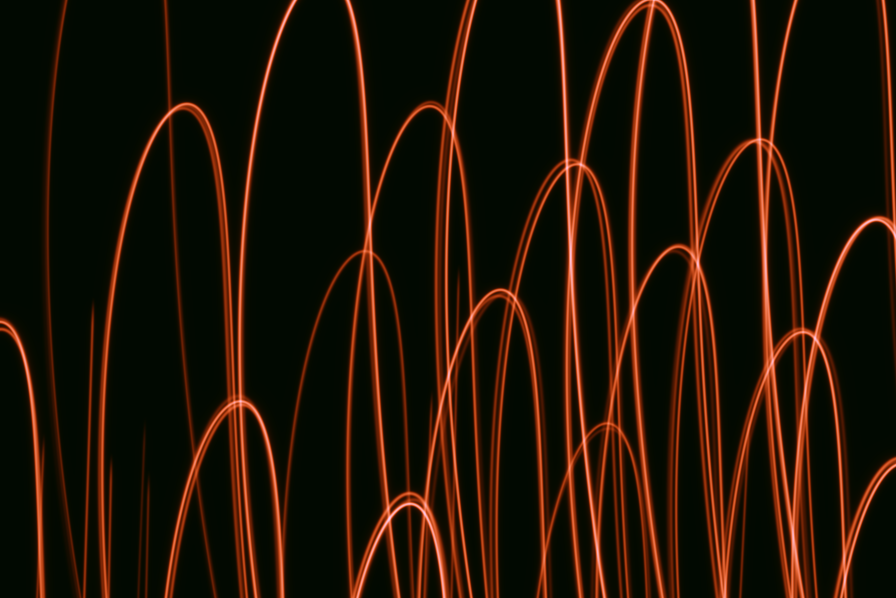
Give the GLSL for this background, as a Shadertoy shader.

```glsl
// Glowing orange spark trails arching over a near-black background.

// Four random values in 0..1 from one seed.
vec4 hash4(float seed) {
    vec4 p = fract(vec4(seed) * vec4(0.1031, 0.1030, 0.0973, 0.1099));
    p += dot(p, p.wzxy + 33.33);
    return fract((p.xxyz + p.yzzw) * p.zywx);
}

// Distance to an arch whose legs turn vertical and drift sideways as they fall.
float archDistance(vec2 p, vec2 apex, float halfWidth) {
    float drop = apex.y - p.y;
    float u = p.x - apex.x + 0.12 * drop - 0.12 * drop * drop;
    float driftSlope = 0.12 - 0.24 * drop;
    float fall = exp(-drop / 0.3);
    float w2 = halfWidth * halfWidth;
    float field = u * u - w2 * (1.0 - fall);
    vec2 grad = vec2(2.0 * u, 2.0 * u * driftSlope - w2 / 0.3 * fall);
    return abs(field) / max(length(grad), 1e-4);
}

// Sharp core with a weak, wider halo.
float glowLine(float dist, float width) {
    float core = dist / max(width, 0.5 / iResolution.y);
    return exp(-0.5 * core * core) + 0.13 * exp(-dist / (2.6 * width));
}

// One bundle: a bright trail and fainter, softer companions.
float archBundle(vec2 p, vec2 apex, float power, float seed) {
    float light = 0.0;
    float apexBoost = 1.0 + 0.7 * exp(-4.0 * max(apex.y - p.y, 0.0));
    for (int k = 0; k < 3; k++) {
        float order = float(k);
        vec4 r = hash4(seed + 7.3 * order);
        vec2 top = apex + (r.xy - 0.5) * vec2(0.014, 0.022);
        float dist = archDistance(p, top, mix(0.112, 0.122, r.z));
        float strength = power * exp(-0.95 * order) * mix(0.7, 1.1, r.w);
        light += strength * glowLine(dist, 0.0015 + 0.0004 * order);
    }
    return light * apexBoost;
}

// Short, slightly leaning spark rising from the lower edge.
float streak(vec2 p, float seed, float span) {
    vec4 r = hash4(seed);
    float top = mix(0.1, 0.62, r.y);
    float dist = abs(p.x - span * r.x - mix(0.02, 0.05, r.z) * p.y);
    float fade = 1.0 - smoothstep(top - 0.05, top + 0.005, p.y);
    return mix(0.2, 0.9, r.w) * fade * glowLine(dist, 0.0016);
}

void mainImage(out vec4 fragColor, in vec2 fragCoord) {
    vec2 p = fragCoord / iResolution.y;
    float span = iResolution.x / iResolution.y;
    float light = 0.0;

    // Arches, denser towards the right, with evenly spread heights.
    for (int i = 0; i < 20; i++) {
        float id = float(i);
        vec4 r = hash4(id + 11.7);
        float across = pow((id + r.x) / 20.0, 0.7);
        float height = 0.12 + 1.1 * fract(id * 0.618 + 0.3 + 0.12 * r.y);
        vec2 apex = vec2(mix(-0.06, span + 0.04, across), height);
        float power = mix(0.15, 2.4, sqrt(r.z));
        light += archBundle(p, apex, power, id * 3.1 + 40.0);
    }

    // Scattered upright sparks.
    for (int i = 0; i < 8; i++) {
        light += streak(p, float(i) * 5.7 + 150.0, span);
    }

    // Film-like exposure: red saturates first, then green, then blue.
    vec3 exposure = vec3(light, 0.235 * light, 0.053 * light * light);
    vec3 color = 1.0 - exp(-exposure);
    color += vec3(0.005, 0.036, 0.002) * exp(-3.0 * light);
    fragColor = vec4(color, 1.0);
}
```
